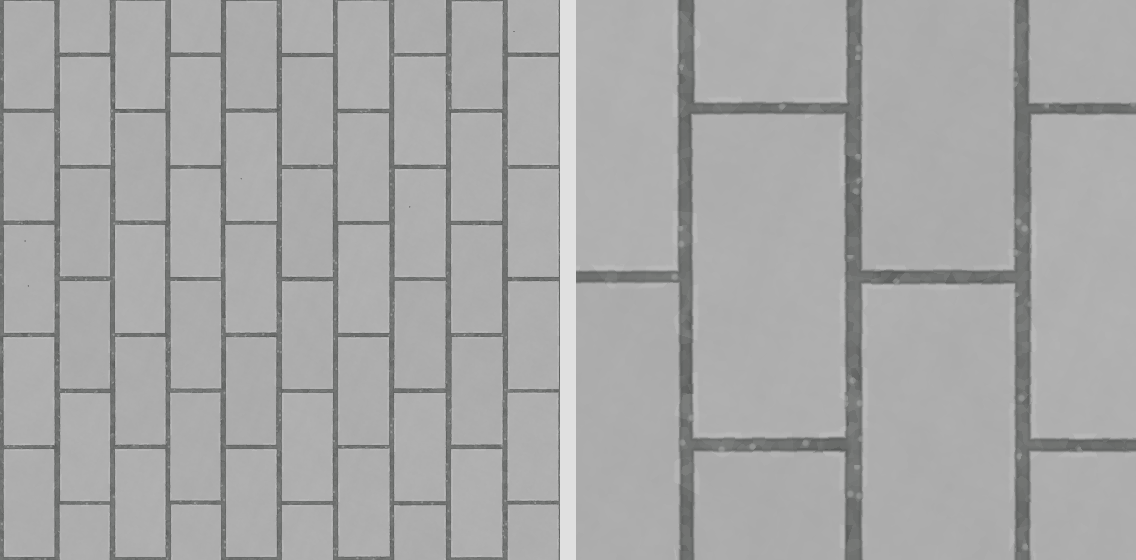
Left, the full canvas; right, a detail of the centre.
This pattern is drawn by a three.js fragment shader. Its source:

```glsl
// Upright grey paving tiles in ten columns of five, every second column shifted
// by half a tile. Each tile is a slightly skewed box distance field over a dark
// joint; wrapping cellular noise and whole-number sines add wear and tone.
#define COUNT vec2(10.0, 5.0)
#define JOINT vec2(0.0093, 0.0073)
#define JITTER 0.0006
#define SKEW 0.006
#define SOFT 0.0011
#define TILE_GREY 0.68
#define JOINT_GREY 0.45
#define TONE_RANGE 0.016
#define RIM_LIGHT 0.035
#define SPECK_CHANCE 0.012
#define TAU 6.28318

varying vec2 vUv;

vec2 hash2(vec2 p) {
  vec3 q = fract(vec3(p.xyx) * vec3(0.1031, 0.1030, 0.0973));
  q += dot(q, q.yzx + 33.33);
  return fract((q.xx + q.yz) * q.zy);
}

// Wrapping cellular noise: x = distance to nearest point, y = its random value
vec2 cellular(vec2 uv, float n) {
  vec2 p = uv * n;
  vec2 base = floor(p);
  vec2 nearest = vec2(9.0, 0.0);
  for (int j = -1; j <= 1; j++) {
    for (int i = -1; i <= 1; i++) {
      vec2 cell = base + vec2(float(i), float(j));
      vec2 id = mod(cell, n);
      float d = length(cell + hash2(id + n) - p);
      if (d < nearest.x) nearest = vec2(d, hash2(id + 2.7 * n).x);
    }
  }
  return nearest;
}

// Soft cloudy tone from layered sines that repeat over the canvas
float mottle(vec2 uv) {
  vec2 a = uv * TAU;
  float s = sin(7.0 * a.x + 2.0 * sin(5.0 * a.y)) * sin(6.0 * a.y + sin(9.0 * a.x));
  s += 0.6 * sin(17.0 * a.x - 13.0 * a.y + 2.0 * sin(11.0 * a.x));
  return s + 0.4 * sin(31.0 * a.y + 23.0 * a.x + 2.0 * sin(19.0 * a.y));
}

void main() {
  vec2 grain = cellular(vUv, 190.0);
  vec2 stain = cellular(vUv, 56.0);
  vec2 speck = cellular(vUv, 24.0);
  float cloud = mottle(vUv);

  // Staggered columns, with a slow drift in their spacing
  vec2 uv = vUv - vec2(0.0005 + 0.002 * cos(TAU * vUv.x), 0.002);
  vec2 p = uv * COUNT;
  float column = floor(p.x);
  p.y += 0.5 * mod(column, 2.0);
  vec2 id = mod(floor(p), COUNT);
  vec2 rndA = hash2(id + 11.3) - 0.5;
  vec2 rndB = hash2(id + 47.9) - 0.5;

  // Tile outline: negative inside, positive in the joint
  vec2 local = (fract(p) - 0.5) / COUNT + 2.0 * JITTER * rndA;
  local += SKEW * rndB.x * vec2(local.y, -local.x);
  vec2 halfSize = 0.5 / COUNT - 0.5 * JOINT + JITTER * rndB;
  vec2 q = abs(local) - halfSize;
  float dist = length(max(q, 0.0)) + min(max(q.x, q.y), 0.0);
  dist += 0.0007 * (grain.y - 0.5);
  float tileMask = 1.0 - smoothstep(-SOFT, SOFT, dist);

  // Tile face: own tone, faint clouds and a patchy pale rim
  float face = TILE_GREY + TONE_RANGE * rndB.y + 0.0035 * cloud;
  face += 0.006 * (grain.y - 0.5) + 0.05 * rndA.y * local.y;
  float rim = smoothstep(-0.0042, -0.0022, dist);
  face += RIM_LIGHT * rim * smoothstep(0.3, 0.9, stain.y);
  float dot1 = 1.0 - smoothstep(0.02, 0.045, speck.x);
  face -= 0.2 * dot1 * step(1.0 - SPECK_CHANCE, speck.y);

  // Joint: dark against the tiles, blotched, with a few pale flecks
  float mortar = JOINT_GREY + 0.05 * (grain.y - 0.5) + 0.05 * (stain.y - 0.5);
  mortar -= 0.045 * (1.0 - smoothstep(0.0005, 0.0028, dist));
  mortar -= 0.07 * smoothstep(0.88, 0.95, stain.y) * (1.0 - smoothstep(0.3, 0.7, stain.x));
  mortar += 0.1 * step(0.93, grain.y) * (1.0 - smoothstep(0.2, 0.5, grain.x));
  vec3 mortarColor = vec3(mortar) + vec3(-0.002, 0.005, 0.0);

  gl_FragColor = vec4(mix(mortarColor, vec3(face), tileMask), 1.0);
}
```
